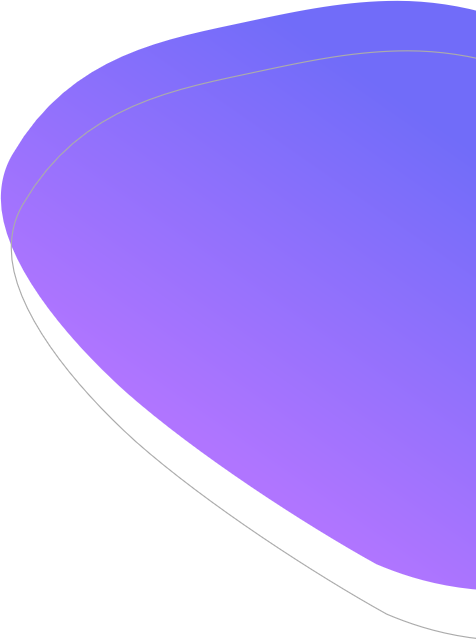
Write a WebGL 2 fragment shader that draws this background.

```glsl
#version 300 es
precision highp float;

#define BLUE vec3(0.443, 0.424, 0.976)
#define PURPLE vec3(0.690, 0.459, 1.000)
#define PAPER vec3(1.0)
#define LINE_GRAY vec3(0.67)
#define LINE_WIDTH 0.0018
#define LINE_OFFSET vec2(0.0163, -0.0781)
#define GRADIENT_DIR vec2(0.57, 0.82)
#define GRADIENT_START 0.435
#define GRADIENT_END 1.05
#define CURVES 7
#define STEPS 16

uniform vec2 u_resolution;
out vec4 fragColor;

// Chain of cubic curves: every third point is a shared end point.
const vec2 BLOB[22] = vec2[22](
  vec2(0.915, 0.909), vec2(0.823, 0.969), vec2(0.719, 0.9987),
  vec2(0.621, 0.9987), vec2(0.542, 0.9987), vec2(0.470, 0.984),
  vec2(0.392, 0.9674), vec2(0.261, 0.939), vec2(0.111, 0.917),
  vec2(0.0196, 0.759), vec2(0.0065, 0.737), vec2(0.0013, 0.7135),
  vec2(0.0013, 0.690), vec2(0.0013, 0.596), vec2(0.098, 0.4765),
  vec2(0.196, 0.388), vec2(0.307, 0.290), vec2(0.477, 0.180),
  vec2(0.588, 0.1185), vec2(0.653, 0.091), vec2(0.758, 0.0586),
  vec2(0.915, 0.0885));

vec2 cubic(vec2 a, vec2 b, vec2 c, vec2 d, float t) {
  float s = 1.0 - t;
  return s * s * s * a + 3.0 * s * t * (s * b + t * c) + t * t * t * d;
}

float segmentDistance(vec2 p, vec2 a, vec2 b) {
  vec2 ab = b - a;
  float t = clamp(dot(p - a, ab) / max(dot(ab, ab), 1e-9), 0.0, 1.0);
  return length(p - a - ab * t);
}

// Signed distance to the closed outline, negative inside.
float blobDistance(vec2 p) {
  float nearest = 1e3;
  float side = 1.0;
  vec2 a = BLOB[3 * CURVES];
  for (int i = 0; i < CURVES; i++) {
    int k = 3 * i;
    for (int j = 0; j <= STEPS; j++) {
      float t = float(j) / float(STEPS);
      vec2 b = cubic(BLOB[k], BLOB[k + 1], BLOB[k + 2], BLOB[k + 3], t);
      nearest = min(nearest, segmentDistance(p, a, b));
      // Flip the side at each edge crossed by a ray to the right.
      if ((a.y > p.y) != (b.y > p.y)) {
        float crossing = a.x + (p.y - a.y) * (b.x - a.x) / (b.y - a.y);
        if (p.x < crossing) side = -side;
      }
      a = b;
    }
  }
  return side * nearest;
}

// Antialiased coverage of the region where d is negative.
float coverage(float d, float pixel) {
  return clamp(0.5 - d / pixel, 0.0, 1.0);
}

void main() {
  float pixel = 1.0 / u_resolution.y;
  vec2 p = gl_FragCoord.xy * pixel;

  // Diagonal gradient inside the blob
  float along = dot(p, GRADIENT_DIR);
  float t = clamp((along - GRADIENT_START) / (GRADIENT_END - GRADIENT_START), 0.0, 1.0);
  vec3 color = mix(PAPER, mix(PURPLE, BLUE, t), coverage(blobDistance(p), pixel));

  // Thin shifted outline
  float outline = abs(blobDistance(p - LINE_OFFSET)) - 0.5 * LINE_WIDTH;
  color = mix(color, LINE_GRAY, coverage(outline, pixel));

  fragColor = vec4(color, 1.0);
}
```
